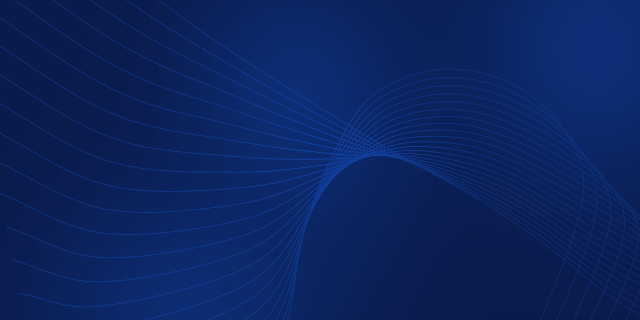
A WebGL 1 fragment shader for this background:

```glsl
precision highp float;
uniform vec2 u_resolution;

#define STRANDS 22
#define STEPS 7
#define SPANS 10
#define LINE_WIDTH 0.0003
#define LEFT_ALPHA 0.36
#define RIGHT_ALPHA 0.24
#define KNOT_BOOST 0.26
#define NAVY vec3(0.040, 0.102, 0.290)
#define ROYAL vec3(0.050, 0.182, 0.468)
#define LINE_BLUE vec3(0.075, 0.340, 0.830)

float glow(vec2 p, vec2 center, vec2 radius) {
  vec2 d = (p - center) / radius;
  return exp(-dot(d, d));
}

float segmentDistanceSq(vec2 p, vec2 a, vec2 b) {
  vec2 along = b - a;
  vec2 toPoint = p - a;
  float h = clamp(dot(toPoint, along) / max(dot(along, along), 1e-8), 0.0, 1.0);
  vec2 offset = toPoint - along * h;
  return dot(offset, offset);
}

// Catmull-Rom spline, run on both border strands at once
vec4 spline(vec4 a, vec4 b, vec4 c, vec4 d, float t) {
  vec4 cubic = 3.0 * (b - c) + d - a;
  vec4 square = 2.0 * a - 5.0 * b + 4.0 * c - d;
  return b + 0.5 * t * (c - a + t * (square + t * cubic));
}

// Distance to the nearest strand blended between the two borders
float strandDistance(vec2 p) {
  // Each key holds the first border in xy and the last border in zw
  vec4 key[13];
  key[0] = vec4(-0.83, 2.03, 0.08, -0.81);
  key[1] = vec4(-0.195, 1.534, 0.182, -0.641);
  key[2] = vec4(0.365, 1.099, 0.299, -0.484);
  key[3] = vec4(0.703, 0.852, 0.820, -0.172);
  key[4] = vec4(1.089, 0.609, 0.953, 0.292);
  key[5] = vec4(1.276, 0.500, 1.055, 0.544);
  key[6] = vec4(1.471, 0.391, 1.172, 0.708);
  key[7] = vec4(1.693, 0.245, 1.380, 0.784);
  key[8] = vec4(1.966, 0.036, 1.602, 0.737);
  key[9] = vec4(2.422, -0.198, 1.771, 0.583);
  key[10] = vec4(2.734, -0.302, 1.820, 0.375);
  key[11] = vec4(2.555, -0.458, 1.680, -0.021);
  key[12] = vec4(2.34, -0.67, 1.51, -0.35);

  float nearest = 1e3;
  vec4 previous = key[1];
  for (int i = 0; i < SPANS; i++) {
    for (int j = 1; j <= STEPS; j++) {
      float t = float(j) / float(STEPS);
      vec4 current = spline(key[i], key[i + 1], key[i + 2], key[i + 3], t);
      for (int k = 0; k < STRANDS; k++) {
        float s = float(k) / float(STRANDS - 1);
        vec2 a = mix(previous.xy, previous.zw, s);
        vec2 b = mix(current.xy, current.zw, s);
        nearest = min(nearest, segmentDistanceSq(p, a, b));
      }
      previous = current;
    }
  }
  return sqrt(nearest);
}

void main() {
  vec2 p = gl_FragCoord.xy / u_resolution * vec2(2.0, 1.0);
  float pixel = 1.0 / u_resolution.y;

  // Soft pools of light
  float light = 0.85 * glow(p, vec2(0.92, 0.74), vec2(0.36, 0.38));
  light += glow(p, vec2(1.86, 0.85), vec2(0.38, 0.45));
  light += 0.85 * glow(p, vec2(0.58, 0.04), vec2(0.45, 0.37));
  light += 0.18 * glow(p, vec2(1.10, 0.40), vec2(0.28, 0.35));
  vec3 color = mix(NAVY, ROYAL, min(light, 1.0));

  // Fine strands, brightest where they gather
  float coverage = 1.0 - smoothstep(0.0, LINE_WIDTH + 0.85 * pixel, strandDistance(p));
  float knot = glow(p, vec2(1.15, 0.49), vec2(0.30, 0.15));
  float alpha = mix(LEFT_ALPHA, RIGHT_ALPHA, smoothstep(0.9, 1.4, p.x)) + KNOT_BOOST * knot;
  color = mix(color, LINE_BLUE, coverage * alpha);

  gl_FragColor = vec4(color, 1.0);
}
```
